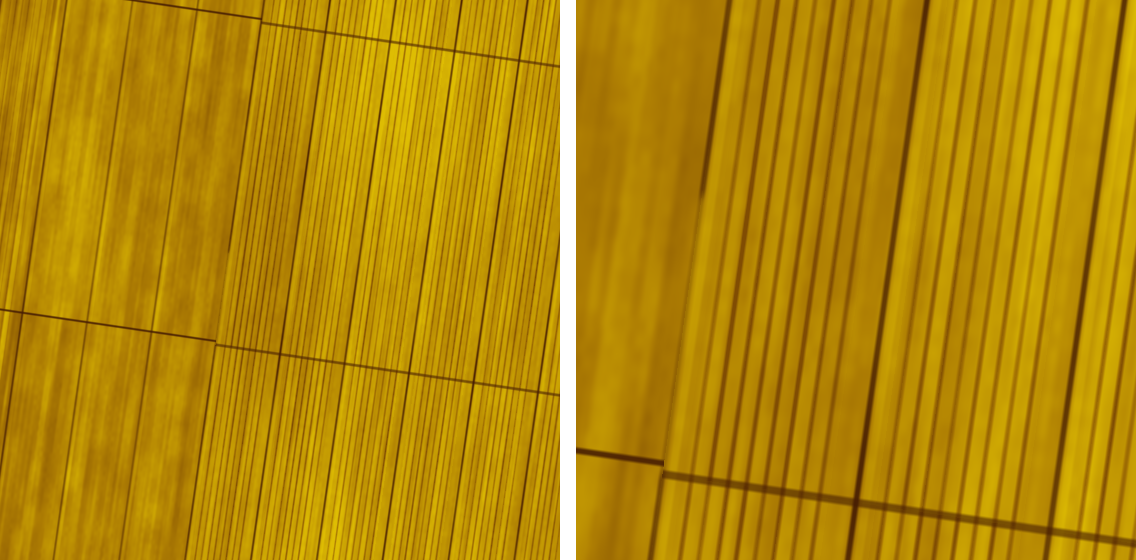
Left, the full canvas; right, a detail of the centre.
Write a WebGL 2 fragment shader that draws this texture.

```glsl
#version 300 es
precision highp float;
// Tilted golden cladding: long panels split by dark seams and two cross joints.
// The right-hand panels carry eight fine grooves each; the left ones are mostly
// smooth. Sheared panel coordinates drive the lines, hash noise the wear.

uniform vec2 u_resolution;
out vec4 fragColor;

// Layout, in canvas units
const float PANEL_WIDTH = 0.1176;
const float PANEL_START = 0.0015;
const float ROW_HEIGHT = 0.587;
const float ROW_START = 0.559;
const float ROW_STEP = 0.0065;       // joint offset between the two halves
const vec2 SHEAR = vec2(0.1415, 0.147);
const float FIRST_FLUTED = 4.0;      // panels from here on are grooved

// Grooves, as fractions of a panel
const float GROOVE_COUNT = 8.0;
const float GROOVE_START = 0.15;
const float GROOVE_PITCH = 0.0945;

// Half widths of the lines
const float SEAM_HALF = 0.0017;
const float GROOVE_HALF = 0.0013;
const float JOINT_HALF = 0.0018;

// Colours
const vec3 UMBER = vec3(0.50, 0.30, 0.01);
const vec3 AMBER = vec3(0.68, 0.49, 0.01);
const vec3 GOLD = vec3(0.87, 0.74, 0.01);
const vec3 SEAM_DARK = vec3(0.27, 0.11, 0.01);

float hash(vec2 p) {
    return fract(sin(dot(p, vec2(127.1, 311.7))) * 43758.5453);
}

float noise(vec2 p) {
    vec2 i = floor(p), f = fract(p);
    f = f * f * (3.0 - 2.0 * f);
    float low = mix(hash(i), hash(i + vec2(1, 0)), f.x);
    float high = mix(hash(i + vec2(0, 1)), hash(i + vec2(1, 1)), f.x);
    return mix(low, high, f.y);
}

// Soft-edged line around distance zero
float line(float dist, float halfWidth) {
    float soft = 0.0009 + 0.5 / min(u_resolution.x, u_resolution.y);
    return 1.0 - smoothstep(halfWidth - soft, halfWidth + soft, abs(dist));
}

float glow(vec2 p, vec2 centre, vec2 size) {
    vec2 d = (p - centre) / size;
    return exp(-dot(d, d));
}

vec3 metal(float tone) {
    vec3 shade = mix(UMBER, AMBER, clamp(tone * 2.0, 0.0, 1.0));
    return mix(shade, GOLD, clamp(tone * 2.0 - 1.0, 0.0, 1.0));
}

void main() {
    vec2 p = gl_FragCoord.xy / u_resolution;
    p.y = 1.0 - p.y;                 // measured down from the top

    // Panel and row coordinates
    float across = p.x + SHEAR.x * p.y;
    float along = p.y - SHEAR.y * p.x;
    float panelPos = (across - PANEL_START) / PANEL_WIDTH;
    float panel = floor(panelPos);
    float inPanel = panelPos - panel;
    float fluted = step(FIRST_FLUTED, panel);
    float rowPos = (along - ROW_START + ROW_STEP * (1.0 - fluted)) / ROW_HEIGHT;
    float row = floor(rowPos);
    float edgePanel = 1.0 - step(1.0, panel);

    // Broad light, darker towards the left
    float tone = mix(0.56, 0.68, fluted);
    tone += 0.20 * glow(p, vec2(0.75, 0.12), vec2(0.20, 0.32));
    tone += 0.20 * glow(p, vec2(0.57, 0.98), vec2(0.10, 0.25));
    tone -= 0.10 * glow(p, vec2(0.48, 0.50), vec2(0.12, 0.30));
    tone += 0.08 * (hash(vec2(panel, row + 7.0)) - 0.5);

    // Brushed streaks and mottled stains
    float broad = noise(vec2(across * 65.0, along * 2.5 + row * 9.0)) - 0.5;
    float fine = noise(vec2(across * 190.0, along * 7.0)) - 0.5;
    float stain = noise(vec2(across * 55.0, along * 24.0)) - 0.5;
    float speck = noise(vec2(across * 170.0, along * 110.0)) - 0.5;
    tone += broad * mix(0.30, 0.16, fluted) + fine * (0.20 + 0.25 * edgePanel);
    tone += stain * mix(0.17, 0.08, fluted) + speck * 0.07;

    // Grooves and the ridges between them
    float groovePos = (inPanel - GROOVE_START) / GROOVE_PITCH;
    float groove = floor(groovePos + 0.5);
    float inside = step(0.0, groove) * step(groove, GROOVE_COUNT - 1.0);
    float grooveDist = (groovePos - groove) * GROOVE_PITCH * PANEL_WIDTH;
    float depth = 0.35 + 0.25 * hash(vec2(groove + panel * 13.0, row));
    depth *= 0.75 + 0.5 * noise(vec2(panel * 9.0 + groove, along * 6.0));
    float fluting = inside * (fluted + 0.45 * edgePanel);
    float ridge = hash(vec2(floor(groovePos) + panel * 17.0, 3.0)) - 0.35;
    tone += fluting * (0.16 * ridge - depth * line(grooveDist, GROOVE_HALF));

    // Panel seams, each with a faint shadow and a lit lip
    float seam = floor(panelPos + 0.5);
    float seamDist = (panelPos - seam) * PANEL_WIDTH;
    float strength = seam < 2.0 ? 0.65 : seam < FIRST_FLUTED ? 0.42 : 0.78;
    if (seam == FIRST_FLUTED) {
        float faded = smoothstep(0.445, 0.455, p.y) * (1.0 - smoothstep(0.61, 0.62, p.y));
        strength = mix(0.62, 0.25, faded);
    }
    strength *= 0.8 + 0.4 * noise(vec2(seam * 5.0, along * 9.0));
    tone -= 0.14 * strength * exp(-abs(seamDist) / 0.006);
    tone += 0.12 * line(seamDist - 0.006, 0.0025);
    vec3 color = metal(tone);
    color = mix(color, SEAM_DARK, strength * line(seamDist, SEAM_HALF));

    // Cross joints: crisp on the smooth side, softer on the grooved side
    float jointDist = (rowPos - floor(rowPos + 0.5)) * ROW_HEIGHT;
    float joint = line(jointDist, JOINT_HALF + 0.0006 * fluted);
    color = mix(color, SEAM_DARK, joint * mix(0.88, 0.60, fluted));

    fragColor = vec4(color, 1.0);
}
```
